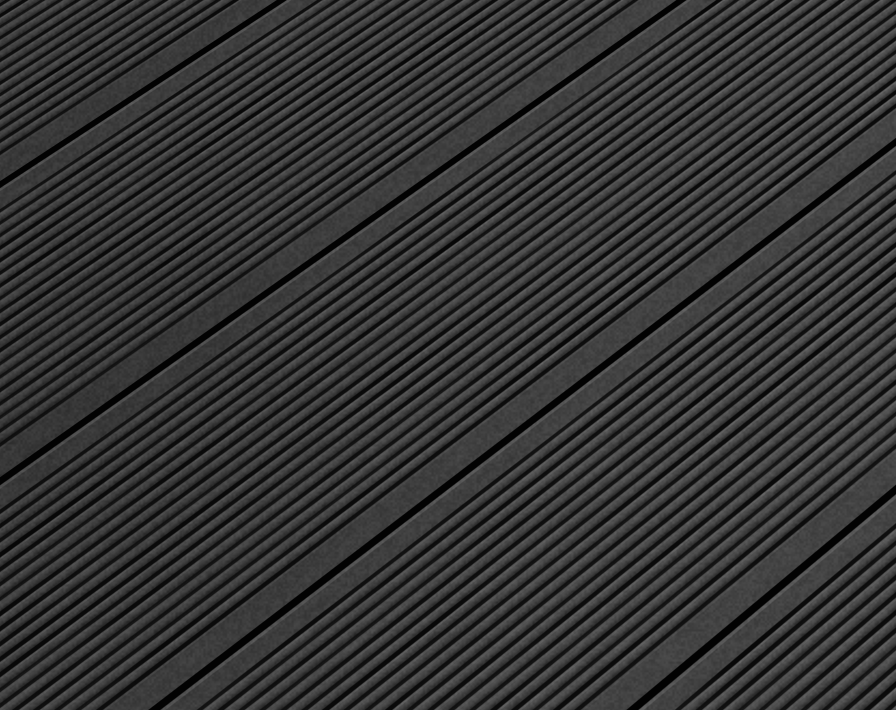
Reproduce this texture procedurally as a WebGL 1 fragment shader.

```glsl
precision highp float;
// Charcoal grooved decking: boards run diagonally in mild perspective, split by
// black gaps. A projective board coordinate gives each board two flat borders and
// nineteen grooves; noise adds grain, streaks and uneven groove depth.
uniform vec2 u_resolution;

float hash(vec2 p) {
  p = fract(p * vec2(0.1031, 0.1137));
  p += dot(p, p.yx + 33.33);
  return fract((p.x + p.y) * p.x * 17.0);
}

float noise(vec2 p) {
  vec2 i = floor(p), f = fract(p);
  f = f * f * (3.0 - 2.0 * f);
  return mix(mix(hash(i), hash(i + vec2(1.0, 0.0)), f.x),
             mix(hash(i + vec2(0.0, 1.0)), hash(i + vec2(1.0, 1.0)), f.x), f.y);
}

// Soft band of the given half width around distance zero
float band(float dist, float halfWidth, float soft) {
  return 1.0 - smoothstep(halfWidth - soft, halfWidth + soft, abs(dist));
}

void main() {
  // Canvas-height units, with y measured downwards from the top
  vec2 p = vec2(gl_FragCoord.x, u_resolution.y - gl_FragCoord.y) / u_resolution.y;

  // Converging boards: whole numbers of "across" fall on the gaps
  float scale = 0.3687 + 0.0724 * p.y;
  float across = (p.y + 0.655 * p.x - 0.26) / scale;
  float along = p.x - 0.7 * p.y;
  float board = floor(across);
  float b = fract(across);
  float pixel = 1.1 / (u_resolution.y * scale);

  // Grooves sit at whole numbers 0 to 18 of the cell coordinate
  float cell = (b - 0.095) / 0.0439;
  float cellPixel = pixel / 0.0439;
  float nearest = clamp(floor(cell + 0.5), 0.0, 18.0);
  float offset = cell - nearest;
  float ribbed = step(0.0, cell) * step(cell, 18.0);
  float wear = noise(vec2(along * 5.0, nearest * 3.7 + board * 31.0 + 90.0));

  // Rounded ribs are lit on their upper edge and shaded towards the next groove
  float rib = mix(0.295, 0.17, smoothstep(0.4, 0.9, fract(cell)));
  float tone = mix(0.25, rib, ribbed);
  tone += 0.045 * band(offset - 0.27, 0.07, cellPixel * 0.7) * (0.4 + wear);

  // Broad light, board tint, lengthwise streaks and fine speckle
  float light = 0.92 + 0.11 * p.x - 0.09 * band(length(p - vec2(0.2, 0.6)), 0.3, 0.3);
  light += 0.05 * (hash(vec2(board + 20.0, 7.0)) - 0.5);
  light += 0.08 * (noise(vec2(along * 14.0 + 40.0, across * 60.0 + 200.0)) - 0.5);
  tone *= light;
  tone += 0.05 * (noise(p * 330.0 + 11.0) - 0.5);
  tone += 0.025 * (noise(p * 160.0 + 57.0) - 0.5);

  // Groove floors, with depth varying along the length
  float groove = band(offset, 0.13 + 0.05 * wear, cellPixel * 0.8);
  tone = mix(tone, 0.025 + 0.04 * (1.0 - wear), groove * (0.88 + 0.12 * wear));

  // Black gap, with a thin bright rim on its lower side
  float gapDist = b - step(0.5, b);
  tone += 0.09 * band(gapDist - 0.019, 0.005, pixel * 0.8);
  tone = mix(tone, 0.008, band(gapDist, 0.0125, pixel * 0.7));

  gl_FragColor = vec4(vec3(clamp(tone, 0.0, 1.0)), 1.0);
}
```
